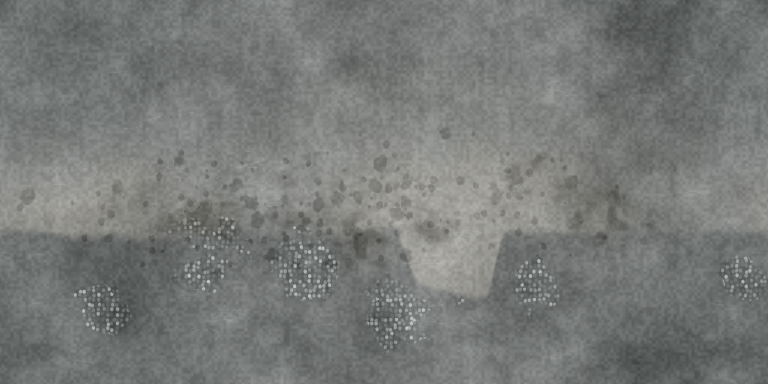
Write a Shadertoy shader that draws this texture.

```glsl
// Weathered concrete wall: a pale worn band over a darker damp base, with
// drip spots, porous stains and patches of exposed gravel.
// Wrapping value noise gives the mottling, cellular noise the spots and stones.

const float TAU = 6.2831853;
const float BASE_TONE = 0.443;
const float BAND_LIGHT = 0.13;     // pale worn band
const float COLUMN_LIGHT = 0.055;  // upright haze
const float SLAB_DARK = 0.025;     // damp zone below the band
const float MOTTLE = 0.22;
const float GRAIN = 0.075;
const float SPOT_DARK = 0.085;
const float STAIN_DARK = 0.12;
const float STONE_LIGHT = 0.30;
const vec3 COOL_TINT = vec3(-0.009, 0.005, 0.001);
const vec3 WARM_TINT = vec3(0.005, 0.003, -0.016);

vec2 hash2(vec2 p) {
    vec3 q = fract(p.xyx * vec3(0.1031, 0.1030, 0.0973));
    q += dot(q, q.yzx + 33.33);
    return fract((q.xx + q.yz) * q.zy);
}

// Random pair of a lattice cell, repeating after "cells" cells
vec2 cellHash(vec2 cell, vec2 cells) {
    return hash2(floor(mod(cell + 0.5, cells)) + cells * 1.7);
}

float noise(vec2 uv, vec2 cells) {
    vec2 g = uv * cells, i = floor(g), f = g - i;
    f = f * f * (3.0 - 2.0 * f);
    float a = cellHash(i, cells).x;
    float b = cellHash(i + vec2(1, 0), cells).x;
    float c = cellHash(i + vec2(0, 1), cells).x;
    float d = cellHash(i + vec2(1, 1), cells).x;
    return mix(mix(a, b, f.x), mix(c, d, f.x), f.y);
}

float fbm(vec2 uv, vec2 cells) {
    float sum = 0.0, amp = 0.516;
    for (int i = 0; i < 5; i++) {
        sum += amp * noise(uv, cells);
        cells *= 2.0;
        amp *= 0.5;
    }
    return sum;
}

// Distance to the nearest scattered point, and that point's random id
vec2 cellular(vec2 uv, vec2 cells) {
    vec2 g = uv * cells, i = floor(g), best = vec2(9.0, 0.0);
    for (int y = -1; y <= 1; y++)
    for (int x = -1; x <= 1; x++) {
        vec2 c = i + vec2(x, y);
        vec2 h = cellHash(c, cells);
        float d = length((c + 0.2 + 0.6 * h - g) * vec2(1.0, 0.85));
        if (d < best.x) best = vec2(d, hash2(h * 91.0 + 5.0).x);
    }
    return best;
}

// Ragged round patch, 1 inside and 0 outside, wrapping over the edges
float patchMask(vec2 uv, vec2 centre, float radius, float ragged, float soft) {
    vec2 d = uv - centre;
    d = (d - floor(d + 0.5)) * vec2(2.0, 1.0);
    return 1.0 - smoothstep(1.0 - soft, 1.0, length(d) / radius + ragged);
}

void mainImage(out vec4 fragColor, in vec2 fragCoord) {
    vec2 uv = fragCoord / iResolution.xy;
    float broad = fbm(uv, vec2(6, 3)) - 0.5;
    float mid = fbm(uv, vec2(20, 12)) - 0.5;
    float fine = fbm(uv, vec2(64, 32)) - 0.5;

    // Pale band with a crisp lower edge that dips right of the centre
    float dip = smoothstep(0.51, 0.55, uv.x) - smoothstep(0.63, 0.66, uv.x);
    float edge = 0.39 - 0.16 * dip + 0.06 * broad + 0.06 * mid;
    float above = smoothstep(edge - 0.015, edge + 0.02, uv.y);
    float fade = 1.0 - smoothstep(0.48, 0.74, uv.y + 0.3 * broad + 0.15 * mid);
    float along = 0.6 + 0.4 * cos(2.0 * TAU * (uv.x - 0.1));
    float band = above * fade * along;
    float column = (0.5 + 0.5 * cos(TAU * (uv.x - 0.55)))
                 * (0.6 + 0.4 * sin(TAU * (uv.y - 0.35)));
    float slab = (1.0 - above) * smoothstep(0.0, 0.15, uv.y);

    float tone = BASE_TONE + BAND_LIGHT * band + COLUMN_LIGHT * column;
    tone -= SLAB_DARK * slab;

    // Mottling, upright streaks, grain and faint pale veins
    tone += MOTTLE * broad + 0.16 * mid + 0.07 * fine;
    tone += 0.03 * (noise(uv, vec2(150, 9)) - 0.5);
    tone += GRAIN * (noise(uv, vec2(256, 128)) - 0.5);
    float vein = abs(fbm(uv, vec2(9, 11)) - 0.5);
    tone += 0.035 * (1.0 - smoothstep(0.0, 0.012, vein)) * smoothstep(0.0, 0.12, mid);

    // Drip spots at two sizes, thickest in the middle of the band
    float rise = uv.y - 0.46;
    float density = 0.02 + 0.45 * exp(-rise * rise / 0.016)
                  * (0.5 + 0.5 * cos(TAU * (uv.x - 0.43)));
    float spots = 0.0;
    for (int i = 0; i < 2; i++) {
        vec2 c = cellular(uv, vec2(88, 44) / float(1 + i));
        float radius = mix(0.14, 0.44, fract(c.y * 37.0));
        float disc = 1.0 - smoothstep(radius - 0.12, radius + 0.06, c.x + 0.5 * fine);
        spots = max(spots, disc * clamp((density - c.y) * 20.0, 0.0, 1.0));
    }
    tone -= SPOT_DARK * spots;

    // Porous stains along the band, gravel patches below it
    float stain = 0.0, gravel = 0.0;
    for (int i = 0; i < 6; i++) {
        float k = float(i);
        vec2 stainAt = vec2(0.27 + 0.105 * k, 0.44 + 0.08 * sin(2.0 * k));
        stain = max(stain, patchMask(uv, stainAt, 0.095, 2.0 * mid, 0.65));
        vec2 gravelAt = vec2(fract(0.27 + 0.425 * k), 0.24 + 0.07 * cos(1.3 * k));
        float size = 0.075 + 0.025 * cos(2.2 * k);
        gravel = max(gravel, patchMask(uv, gravelAt, size, 2.2 * mid, 0.2));
    }
    tone -= STAIN_DARK * stain * smoothstep(-0.1, 0.1, fine);

    vec2 stone = cellular(uv, vec2(160, 80));
    float pebble = 1.0 - smoothstep(0.2, 0.5, stone.x);
    tone += gravel * (STONE_LIGHT * pebble * stone.y * stone.y - 0.04 * (1.0 - pebble) + 0.01);

    // Cool where damp, warm where worn or stained
    float warmth = clamp(band + 0.4 * column + 0.4 * stain - 0.3 * gravel, 0.0, 1.0);
    fragColor = vec4(clamp(tone + mix(COOL_TINT, WARM_TINT, warmth), 0.0, 1.0), 1.0);
}
```
